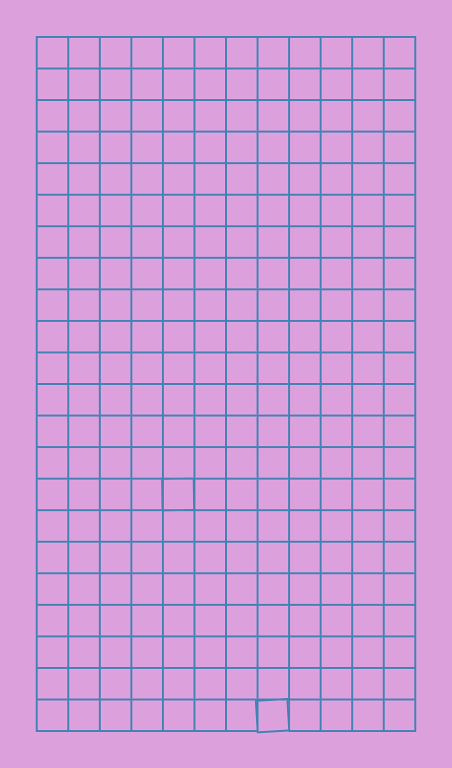
Write a Shadertoy shader that draws this pattern.

```glsl
#define GRID vec2(12.0, 22.0)
#define PITCH 0.04108
#define LINE_WIDTH 0.0026
#define HALO_WIDTH 0.0011
#define PINK vec3(0.863, 0.627, 0.867)
#define LIGHT_PINK vec3(0.915, 0.64, 0.88)
#define BLUE vec3(0.25, 0.51, 0.70)
#define LOOSE_CELL vec2(7.0, 0.0)
#define LOOSE_POSE vec3(-0.025, -0.012, 0.06)
#define NUDGED_CELL vec2(4.0, 7.0)
#define NUDGED_POSE vec3(-0.018, 0.0, 0.014)

// Offset (in cells) and rotation (in radians) of one square
vec3 cellPose(vec2 cell) {
    if (cell == LOOSE_CELL) return LOOSE_POSE;
    if (cell == NUDGED_CELL) return NUDGED_POSE;
    return vec3(0.0);
}

float boxOutline(vec2 p, float halfSize) {
    vec2 d = abs(p) - halfSize;
    return abs(length(max(d, 0.0)) + min(max(d.x, d.y), 0.0));
}

// Distance to the nearest square outline, in cells
float gridDistance(vec2 p) {
    float nearest = 1e3;
    vec2 base = floor(p);
    for (int j = -1; j <= 1; j++) {
        for (int i = -1; i <= 1; i++) {
            vec2 cell = base + vec2(i, j);
            if (any(lessThan(cell, vec2(0.0))) || any(greaterThanEqual(cell, GRID))) continue;
            vec3 pose = cellPose(cell);
            float c = cos(pose.z), s = sin(pose.z);
            vec2 local = mat2(c, -s, s, c) * (p - cell - 0.5 - pose.xy);
            nearest = min(nearest, boxOutline(local, 0.5));
        }
    }
    return nearest;
}

// Area-like coverage of a stroke over one pixel
float stroke(float dist, float width, float pixel) {
    float lo = max(dist - 0.5 * pixel, -0.5 * width);
    float hi = min(dist + 0.5 * pixel, 0.5 * width);
    return clamp((hi - lo) / pixel, 0.0, 1.0);
}

void mainImage(out vec4 fragColor, in vec2 fragCoord) {
    // Centred grid, with the canvas height as the unit
    float pixel = 1.0 / iResolution.y;
    vec2 p = (fragCoord - 0.5 * iResolution.xy) * pixel / PITCH + 0.5 * GRID;
    float dist = gridDistance(p) * PITCH;

    // Pale fringe below the blue lines
    float fringe = stroke(dist, LINE_WIDTH + 2.0 * HALO_WIDTH, pixel);
    vec3 color = mix(PINK, LIGHT_PINK, fringe);
    color = mix(color, BLUE, stroke(dist, LINE_WIDTH, pixel));
    fragColor = vec4(color, 1.0);
}
```
